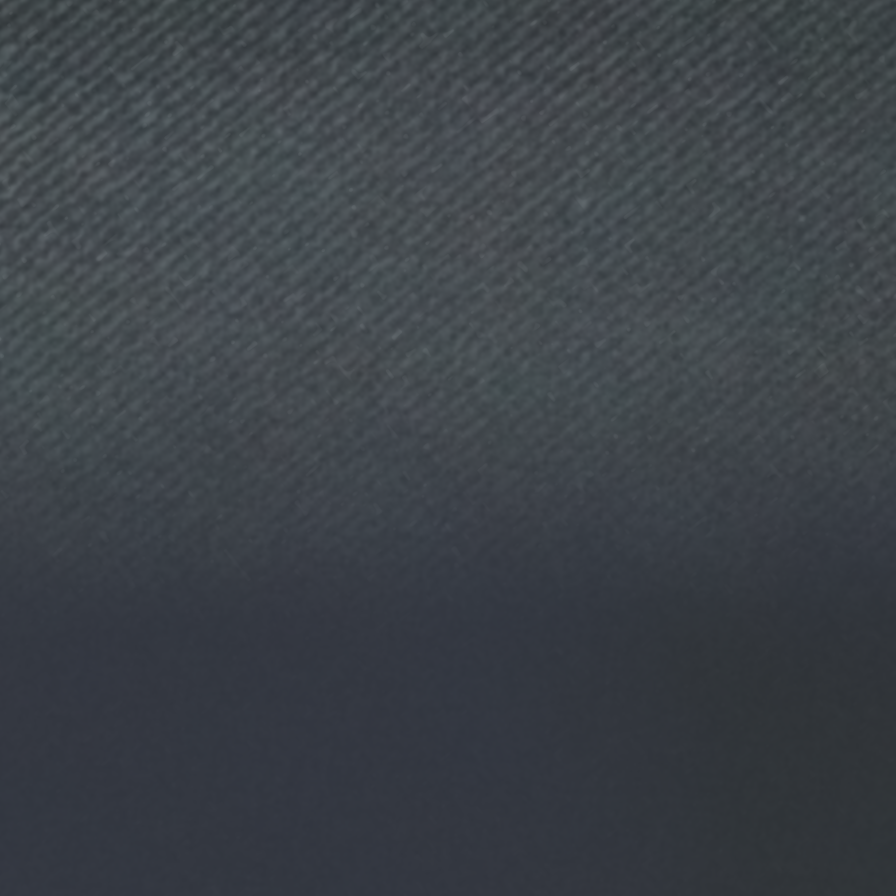
A Shadertoy shader for this texture:

```glsl
// Dark slate twill cloth: fine diagonal ribs fading into smooth blue-grey shadow.

float hash(vec2 p) {
    vec3 q = fract(vec3(p.xyx) * 0.1031);
    q += dot(q, q.yzx + 33.33);
    return fract((q.x + q.y) * q.z);
}

float noise(vec2 p) {
    vec2 cell = floor(p);
    vec2 f = fract(p);
    f = f * f * (3.0 - 2.0 * f);
    return mix(mix(hash(cell), hash(cell + vec2(1, 0)), f.x),
               mix(hash(cell + vec2(0, 1)), hash(cell + vec2(1, 1)), f.x), f.y);
}

// Layered noise centred on zero
float cloud(vec2 p) {
    float sum = 0.0;
    float weight = 0.5;
    for (int i = 0; i < 4; i++) {
        sum += weight * (noise(p) - 0.5);
        p = mat2(1.6, 1.2, -1.2, 1.6) * p + 17.3;
        weight *= 0.5;
    }
    return sum;
}

vec2 rotate(vec2 p, float angle) {
    float c = cos(angle);
    float s = sin(angle);
    return vec2(c * p.x + s * p.y, c * p.y - s * p.x);
}

// Diagonal ribs broken into short stitches; x runs along a rib
float twill(vec2 p, float period) {
    float bend = 0.35 * cloud(p * 6.0) + 0.22 * (noise(p * 90.0) - 0.5);
    float phase = p.y / period + bend;
    float rib = sin(6.2832 * phase);
    float stitch = noise(vec2(p.x / period * 1.9, phase * 2.0));
    return rib * (0.45 + 0.7 * stitch) + 1.5 * (stitch - 0.5);
}

// Smooth light falling from the lit upper cloth to the shadow below
vec3 clothColor(vec2 uv, float lit) {
    vec3 shadowBlue = vec3(0.201, 0.217, 0.253);
    vec3 shadowGrey = vec3(0.190, 0.207, 0.223);
    vec3 litSlate = vec3(0.281, 0.308, 0.324);
    float corner = smoothstep(0.55, 0.90, uv.x + 0.25 * cloud(uv * 4.0))
                 * smoothstep(0.48, 0.2, uv.y);
    vec3 color = mix(mix(shadowBlue, shadowGrey, corner), litSlate, lit);
    color *= 1.0 - 0.09 * smoothstep(0.8, 1.0, uv.y);
    return color * (1.0 - 0.08 * lit * smoothstep(0.55, 1.0, uv.x));
}

void mainImage(out vec4 fragColor, in vec2 fragCoord) {
    vec2 uv = fragCoord / iResolution.xy;

    // Wavering edge between light and shadow
    float height = uv.y + 0.10 * cloud(uv * 5.0) - 0.03 * uv.x;
    float lit = smoothstep(0.28, 0.62, height);
    vec3 color = clothColor(uv, lit);

    // Weave, strongest at the upper left
    vec2 along = rotate(uv, 0.68);
    float strength = smoothstep(0.28, 0.92, height) * mix(1.0, 0.55, uv.x);
    strength *= 0.9 + 0.8 * cloud(uv * 6.0 + 9.0);
    float weave = twill(along, 0.0172);
    color += vec3(0.94, 1.0, 1.0) * weave * (0.007 * lit + 0.039 * strength);

    // Soft fibre grain and scattered pale flecks
    float grain = noise(along * vec2(140.0, 150.0)) - 0.5;
    grain += 0.6 * (noise(uv * 230.0 + 31.0) - 0.5);
    color += grain * mix(0.009, 0.044, lit);
    float fleck = smoothstep(0.82, 0.98, noise(along * vec2(105.0, 120.0) + 40.0));
    color += fleck * mix(0.006, 0.040, lit);

    // Faint green and violet tints
    float tint = cloud(uv * 9.0 + 3.0) + 0.7 * cloud(uv * 32.0 + 21.0);
    color += vec3(-0.5, 0.5, 0.0) * tint * mix(0.006, 0.026, lit);
    color += vec3(-0.3, 0.0, 0.6) * cloud(uv * 12.0 + 51.0) * mix(0.010, 0.024, lit);

    // Broad patches of shade across the folds
    color *= 1.0 + 0.10 * cloud(uv * vec2(3.0, 4.0) + 70.0) * mix(0.5, 1.0, lit);

    fragColor = vec4(color, 1.0);
}
```
